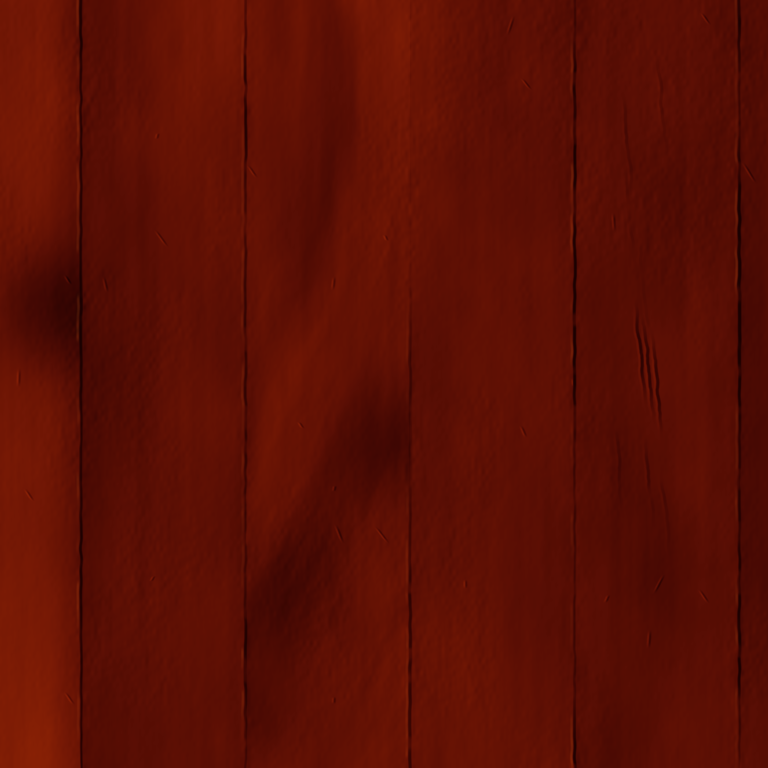
Give the GLSL for this texture, as a WebGL 1 fragment shader.

```glsl
precision highp float;
// Worn red-stained vertical wood planks with thin broken seams, smoky figure, cracks and chips.
uniform vec2 u_resolution;

#define PITCH 0.2143
#define FIRST_SEAM 0.1055
#define SEAM_WIDTH 0.0013
#define GRAIN 0.05
#define RELIEF 0.085
#define CLOUDS 0.15
#define CRACKS 10
#define CHIP_CELLS vec2(17.0, 15.0)
#define CHIP_SHARE 0.1

float hash(vec2 p) {
  return fract(sin(dot(p, vec2(127.1, 311.7))) * 43758.55);
}

float noise(vec2 p) {
  vec2 i = floor(p), f = fract(p);
  f = f * f * (3.0 - 2.0 * f);
  return mix(mix(hash(i), hash(i + vec2(1, 0)), f.x),
             mix(hash(i + vec2(0, 1)), hash(i + vec2(1, 1)), f.x), f.y);
}

float fbm(vec2 p) {
  float sum = 0.0, amp = 0.5;
  for (int i = 0; i < 4; i++) {
    sum += amp * noise(p);
    p = p * 2.03 + 17.3;
    amp *= 0.5;
  }
  return sum;
}

float blob(vec2 p, vec2 center, vec2 radius) {
  vec2 d = (p - center) / radius;
  return exp(-dot(d, d));
}

// Soft line of half width w around d = 0
float line(float d, float w) {
  float aa = 0.6 / u_resolution.x;
  return 1.0 - smoothstep(w - aa, w + aa + 0.0012, abs(d));
}

float height(vec2 p) {
  return 0.55 * noise(p * vec2(100.0, 55.0)) + 0.45 * noise(p * vec2(210.0, 130.0) + 9.0);
}

// Base tone of each plank with its broad light and dark areas
float plankTone(vec2 p, float id) {
  float cloud = fbm(p * vec2(8.0, 4.0) + id * 7.0) - 0.47;
  float across = fract((p.x - FIRST_SEAM) / PITCH);
  float upper = smoothstep(0.45, 1.0, p.y), lower = smoothstep(0.5, 0.0, p.y);
  float tone = 0.31;
  if (id < -0.5) {
    tone = 0.445 + 0.085 * lower;
    tone -= (0.2 + 0.3 * cloud) * blob(p, vec2(0.06, 0.6), vec2(0.065, 0.085));
    tone -= 0.09 * smoothstep(0.75, 1.0, across);
  } else if (id < 0.5) {
    tone = 0.305 + 0.1 * across * upper + 0.03 * across + 0.04 * lower;
  } else if (id < 1.5) {
    float q = p.x - 0.7 * p.y + 0.35 * p.y * p.y + 0.08 * cloud;
    tone = 0.37 + 0.045 * upper + 0.09 * (fbm(vec2(q * 32.0, p.y * 3.0)) - 0.47);
    tone -= 0.055 * exp(-pow((q - 0.07) / 0.028, 2.0)) * smoothstep(0.3, 0.6, p.y);
    tone -= 0.07 * exp(-pow((q - 0.245) / 0.06, 2.0)) * smoothstep(0.58, 0.4, p.y);
    tone -= 0.08 * blob(p, vec2(0.37, 0.22), vec2(0.07, 0.08));
    tone -= 0.07 * blob(p, vec2(0.52, 0.41), vec2(0.05, 0.08));
  } else if (id < 2.5) {
    tone = 0.35 + 0.04 * lower + 0.05 * upper * smoothstep(0.35, 0.0, across);
  } else if (id < 3.5) {
    tone = 0.345 - 0.06 * blob(p, vec2(0.81, 0.42), vec2(0.07, 0.3));
  }
  return tone + CLOUDS * cloud;
}

// Wavering splits in the fourth plank: dark core with a lit left lip
float cracks(vec2 p) {
  float shade = 0.0;
  for (int i = 0; i < CRACKS; i++) {
    float n = float(i), deep = step(n, 2.5);
    vec2 r = vec2(hash(vec2(n, 3.0)), hash(vec2(n, 8.0)));
    vec2 c = mix(vec2(0.80 + 0.09 * r.x, 0.34 + 0.58 * r.y), vec2(0.834 + 0.011 * n, 0.54 - 0.02 * n), deep);
    float y = p.y - c.y;
    float d = p.x - c.x + 0.1 * y + 0.007 * (fbm(vec2(p.y * 35.0, n * 7.0)) - 0.47);
    float fade = smoothstep(0.075, 0.015, abs(y)) * mix(0.5 * noise(vec2(p.y * 45.0, n)), 1.0, deep);
    shade += fade * (0.06 * line(d + 0.0035, 0.001) - 0.17 * line(d, 0.0014));
  }
  return shade;
}

// Sparse tilted nicks of varied length, embossed
float chips(vec2 p) {
  vec2 g = p * CHIP_CELLS, cell = floor(g);
  vec2 d = (fract(g) - 0.3 - 0.4 * vec2(hash(cell), hash(cell + 31.0))) / CHIP_CELLS;
  d.x += d.y * (hash(cell + 5.0) - 0.4) * 1.3;
  float size = 0.004 + 0.011 * hash(cell + 77.0);
  float present = step(1.0 - CHIP_SHARE, hash(cell + 57.0)) * smoothstep(size, 0.2 * size, abs(d.y));
  return present * (0.09 * line(d.x + 0.0015, 0.0007) - 0.11 * line(d.x - 0.001, 0.0007));
}

void main() {
  vec2 p = gl_FragCoord.xy / u_resolution;
  float along = (p.x - FIRST_SEAM) / PITCH;
  float id = floor(along), seam = floor(along + 0.5);
  float d = (along - seam) * PITCH + 0.0016 * (noise(vec2(p.y * 70.0, seam * 5.0)) - 0.5);

  // Stain, vertical grain and patchy surface relief
  float tone = plankTone(p, id);
  tone += GRAIN * (fbm(vec2(p.x * 70.0 + id * 13.0, p.y * 3.0)) - 0.47);
  float nearSeam = exp(-abs(d) / 0.009);
  float wear = 0.3 + 0.7 * smoothstep(0.45, 0.8, fbm(p * vec2(10.0, 7.0)) + 0.1) + 0.9 * nearSeam;
  tone += RELIEF * wear * (height(p) - height(p + vec2(0.003, -0.0015)));
  tone += cracks(p) + chips(p);

  // Seams break into strong and faint runs; the third almost vanishes toward the top
  float runs = noise(vec2(p.y * 7.0, seam * 9.0));
  float breaks = noise(vec2(p.y * 60.0, seam * 9.0 + 4.0));
  float strength = mix(0.4, 1.0, smoothstep(0.15, 0.6, runs)) * mix(0.5, 1.0, smoothstep(0.1, 0.5, breaks));
  if (seam == 0.0) strength = mix(strength, 1.0, 0.6);
  if (seam == 2.0) strength *= mix(0.65, 0.06, smoothstep(0.45, 0.65, p.y));
  float lip = strength * line(d + 0.004, 0.0009) * smoothstep(0.3, 0.75, noise(vec2(p.y * 35.0, seam + 40.0)));
  tone -= 0.03 * strength * nearSeam;
  tone = mix(tone, 0.07, strength * 0.9 * line(d, SEAM_WIDTH * (0.6 + 0.6 * runs)));

  tone = clamp(tone + 0.007, 0.04, 0.6);
  vec3 color = vec3(tone, 0.45 * tone * tone, 0.04 * tone) + lip * vec3(0.1, 0.065, 0.015);
  gl_FragColor = vec4(color, 1.0);
}
```
